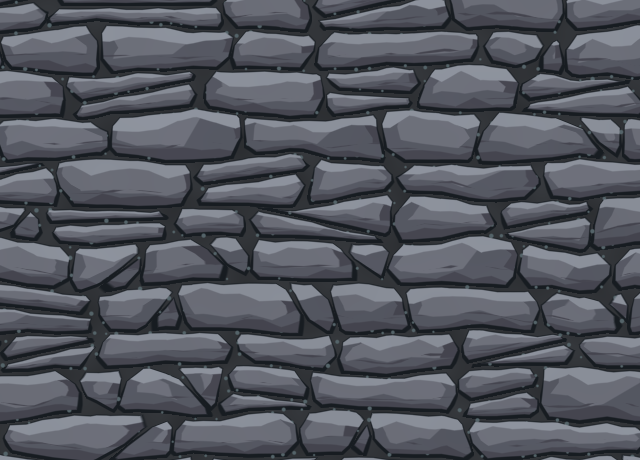
Reproduce this texture procedurally as a Shadertoy shader.

```glsl
// Dry stone wall: uneven courses of long, chipped grey stones over dark mortar.
// Each pixel finds its course and stone, measures the distance to the stone's
// sides and paints flat, jagged facets lit from above, with a shadow below.

#define ROW_H 0.094      // height of a course
#define STONE_W 0.255    // mean length of a stone
#define GAP 0.0036       // mortar margin at the top and the ends
#define GAP_BELOW 0.0066 // margin under a stone, filled by its shadow
#define CHIP 0.019       // largest cut at the corners
#define SPLIT_LONG 0.2   // share of stones split lengthwise
#define SPLIT_END 0.22   // share of stones with a wedge at one end
#define GRIT_CELL 0.024  // spacing of the grit in the mortar

const vec3 LIGHT  = vec3(0.54, 0.56, 0.60);
const vec3 MIDDLE = vec3(0.42, 0.43, 0.47);
const vec3 LOW    = vec3(0.33, 0.34, 0.38);
const vec3 BASE   = vec3(0.27, 0.27, 0.31);
const vec3 MORTAR = vec3(0.19, 0.20, 0.215);
const vec3 SHADOW = vec3(0.09, 0.11, 0.13);
const vec3 GRIT   = vec3(0.33, 0.39, 0.41);

float hash(vec2 p) {
    vec3 q = fract(vec3(p.xyx) * 0.1031);
    q += dot(q, q.yzx + 33.33);
    return fract((q.x + q.y) * q.z);
}

// Random polyline from 0 to 1, with straight pieces
float zigzag(float x, float seed) {
    float i = floor(x);
    return mix(hash(vec2(i, seed)), hash(vec2(i + 1.0, seed)), x - i);
}

float gradientDot(vec2 cell, vec2 offset) {
    float a = 6.2832 * hash(cell);
    return dot(vec2(cos(a), sin(a)), offset);
}

float gradientNoise(vec2 p) {
    vec2 i = floor(p), f = p - i, u = f * f * (3.0 - 2.0 * f), e = vec2(1, 0);
    return mix(mix(gradientDot(i, f), gradientDot(i + e, f - e), u.x),
               mix(gradientDot(i + e.yx, f - e.yx), gradientDot(i + 1.0, f - 1.0), u.x), u.y);
}

float cover(float d) {
    float soft = 0.9 / iResolution.y;
    return smoothstep(-soft, soft, d);
}

// Lower border of a course
float rowEdge(float row, float x) {
    return (row + 0.4 * zigzag(x / 0.21, row * 7.0 + 1.0) - 0.2) * ROW_H
         + 0.010 * (zigzag(x / 0.06, row * 7.0 + 3.0) - 0.5);
}

// Left border of a stone in its course
float columnEdge(float column, float row, float y) {
    vec2 id = vec2(column, row);
    return (column + 0.6 * (hash(id + 5.3) - 0.5)) * STONE_W
         + 0.6 * (hash(id + 9.1) - 0.5) * (y - (row + 0.5) * ROW_H);
}

// Oblique cut across a corner, from the distances to its two sides
float chip(float side, float level, float seed) {
    vec2 n = normalize(vec2(0.4 + 0.8 * hash(vec2(seed, 1.7)), 0.6));
    return dot(vec2(side, level), n) - 0.003 - CHIP * hash(vec2(seed, 4.2));
}

vec3 mortar(vec2 p) {
    vec3 color = MORTAR * (1.0 + 0.2 * gradientNoise(p * 14.0));
    return color;
}

vec3 addGrit(vec3 color, vec2 p) {
    vec2 cell = floor(p / GRIT_CELL);
    vec2 jitter = vec2(hash(cell + 2.1), hash(cell + 6.4)) * 0.5 + 0.25;
    float radius = mix(0.0022, 0.0048, hash(cell + 8.8)) * step(hash(cell), 0.3);
    float d = radius - length(p - (cell + jitter) * GRIT_CELL);
    return mix(color, GRIT, cover(d) * step(0.001, radius));
}

void mainImage(out vec4 fragColor, in vec2 fragCoord) {
    vec2 p = fragCoord / iResolution.y;

    // Course and stone under this pixel
    float row = floor(p.y / ROW_H);
    row += step(rowEdge(row + 1.0, p.x), p.y) - step(p.y, rowEdge(row, p.x));
    vec2 q = vec2(p.x + STONE_W * hash(vec2(row, 3.0)), p.y);
    float column = floor(q.x / STONE_W);
    column += step(columnEdge(column + 1.0, row, q.y), q.x) - step(q.x, columnEdge(column, row, q.y));
    vec2 id = vec2(column, row);

    // Distances to the four sides
    float left = q.x - columnEdge(column, row, q.y);
    float right = columnEdge(column + 1.0, row, q.y) - q.x;
    float top = rowEdge(row + 1.0, p.x) - p.y;
    float bottom = p.y - rowEdge(row, p.x);

    // Split some stones lengthwise, or cut a wedge off one end
    float midY = (row + 0.5) * ROW_H, width = columnEdge(column + 1.0, row, midY) - columnEdge(column, row, midY);
    vec2 center = vec2(columnEdge(column, row, midY) + 0.5 * width, midY);
    float kind = hash(id + 13.7), tilt = hash(id + 21.3) - 0.5, part = 0.0;
    if (kind < SPLIT_LONG) {
        float s = dot(q - center, vec2(sin(tilt * 0.5), cos(tilt * 0.5)));
        part = step(0.0, s);
        if (s > 0.0) bottom = min(bottom, s); else top = min(top, -s);
    } else if (kind < SPLIT_LONG + SPLIT_END) {
        float a = sign(tilt) * (0.5 + 0.8 * abs(tilt));
        float s = dot(q - center - vec2(0.28 * width, 0.0), vec2(cos(a), sin(a)));
        part = step(0.0, s);
        if (s > 0.0) left = min(left, s); else right = min(right, -s);
    }
    float seed = 90.0 * hash(id + 31.0 * part + 0.5);

    // Chipped outline
    top -= GAP + 0.006 * zigzag(q.x / 0.035, seed);
    bottom -= GAP_BELOW + 0.002 * zigzag(q.x / 0.05, seed + 1.0);
    left -= GAP + 0.005 * zigzag(q.y / 0.03, seed + 2.0);
    right -= GAP + 0.005 * zigzag(q.y / 0.03, seed + 3.0);
    float leftEnd = min(left, min(chip(left, top, seed), chip(left, bottom, seed + 4.0)));
    float rightEnd = min(right, min(chip(right, top, seed + 5.0), chip(right, bottom, seed + 6.0)));
    float inside = min(min(leftEnd, rightEnd), min(top, bottom));
    float height = max(top + bottom, 0.001);

    // Flat facets: slanted face, ends, lit top, two lower bands, thin cracks
    vec3 stone = MIDDLE;
    float lean = 0.5 + 0.7 * hash(vec2(seed, 7.0));
    float face = dot(q - center - vec2(0.1 * width, 0.0), vec2(cos(lean), -sin(lean)));
    stone = mix(stone, LOW, cover(face) * step(hash(vec2(seed, 8.0)), 0.22));
    stone = mix(stone, LOW, cover(height * (0.08 + 0.28 * zigzag(q.y / 0.028, seed + 7.0)) - leftEnd));
    vec3 endColor = hash(vec2(seed, 9.0)) < 0.5 ? BASE : LOW;
    stone = mix(stone, endColor, cover(height * (0.08 + 0.32 * zigzag(q.y / 0.028, seed + 8.0)) - rightEnd));
    stone = mix(stone, LIGHT, cover(height * (0.09 + 0.30 * zigzag(q.x / 0.042, seed + 9.0)) - top));
    stone = mix(stone, LOW, cover(height * (0.22 + 0.26 * zigzag(q.x / 0.05, seed + 10.0)) - bottom));
    float crackLine = height * (0.2 + 0.22 * zigzag(q.x / 0.07, seed + 11.0));
    float crack = 0.007 * (zigzag(q.x / 0.032, seed + 12.0) - 0.55) - abs(bottom - crackLine);
    stone = mix(stone, BASE, cover(crack));
    stone = mix(stone, BASE, cover(height * (0.04 + 0.22 * zigzag(q.x / 0.04, seed + 13.0)) - bottom));
    stone *= 0.98 + 0.05 * hash(vec2(seed, 10.0)) + 0.02 * gradientNoise(p * 9.0);

    // Mortar, contact shadow that thickens below, grit, then the stone
    float reach = mix(0.0085, 0.002, smoothstep(0.05, 0.8, bottom / height));
    vec3 color = mix(mortar(p), SHADOW, cover(inside + reach));
    color = addGrit(color, p);
    fragColor = vec4(mix(color, stone, cover(inside)), 1.0);
}
```
